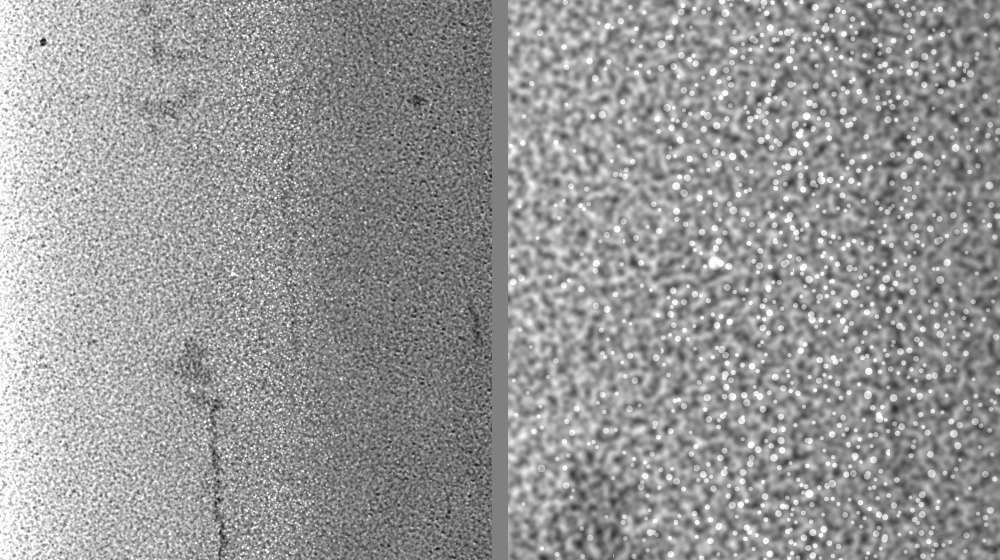
Left, the full canvas; right, a detail of the centre.
Give the GLSL for this texture, as a Shadertoy shader.

```glsl
#define SHADE 0.465
#define PLATEAU 0.685
#define GLOW 0.31
#define GRAIN_FREQ 150.0
#define GRAIN_LIT 0.36
#define GRAIN_SHADE 0.27
#define SPARKLE 0.34
#define SPECK 0.25
#define PIT 0.19
#define STAIN 0.15
#define CRACK 0.23

vec2 hash2(vec2 c) {
    vec3 h = fract(c.xyx * vec3(0.1031, 0.1030, 0.0973));
    h += dot(h, h.yzx + 33.33);
    return fract((h.xx + h.yz) * h.zy);
}

vec2 gradientAt(vec2 c) {
    float angle = 6.2832 * hash2(c).x;
    return vec2(cos(angle), sin(angle));
}

float gradientNoise(vec2 p) {
    vec2 i = floor(p), f = fract(p);
    vec2 u = f * f * f * (f * (f * 6.0 - 15.0) + 10.0);
    vec2 e = vec2(1.0, 0.0);
    float low = mix(dot(gradientAt(i), f), dot(gradientAt(i + e), f - e), u.x);
    float high = mix(dot(gradientAt(i + e.yx), f - e.yx), dot(gradientAt(i + 1.0), f - 1.0), u.x);
    return mix(low, high, u.y);
}

mat2 rotation(float a) {
    return mat2(cos(a), sin(a), -sin(a), cos(a));
}

// One jittered dot per cell, kept for a share of the cells
float dots(vec2 p, float freq, float share, float minRadius, float maxRadius) {
    vec2 q = p * freq, cell = floor(q);
    vec2 size = hash2(cell + 71.0);
    vec2 center = 0.32 + 0.36 * hash2(cell);
    float radius = mix(minRadius, maxRadius, size.y * size.y);
    float edge = 0.7 * freq / iResolution.y;
    float d = length(fract(q) - center) - radius;
    return step(size.x, share) * (1.0 - smoothstep(-edge, edge, d));
}

// Ragged spot with a soft rim
float spot(vec2 p, vec2 center, float radius, float ragged) {
    float d = length(p - center) + ragged * gradientNoise(p * 75.0);
    return 1.0 - smoothstep(radius * 0.6, radius * 1.3, d);
}

// Wandering near-vertical line from bottom to top
float crack(vec2 uv, float x, float slope, float bottom, float top, float width) {
    float wander = 0.022 * gradientNoise(vec2(uv.y * 16.0, x * 40.0))
                 + 0.016 * gradientNoise(vec2(uv.y * 52.0, x * 90.0));
    float d = abs(uv.x - x - slope * uv.y - wander);
    float thickness = width * (1.0 + 1.2 * gradientNoise(uv * 45.0));
    float span = smoothstep(bottom - 0.02, bottom + 0.02, uv.y)
               * (1.0 - smoothstep(top - 0.03, top + 0.02, uv.y));
    return span * (1.0 - smoothstep(thickness * 0.3, thickness * 1.6, d));
}

void mainImage(out vec4 fragColor, in vec2 fragCoord) {
    vec2 uv = fragCoord / iResolution.xy;
    vec2 p = fragCoord / iResolution.y;
    vec2 turned = rotation(0.5) * p + 3.0;
    vec2 turnedMore = rotation(1.1) * p + 7.0;

    // Light falling off from the left edge
    float lit = 1.0 - smoothstep(0.15, 0.8, uv.x);
    float tone = mix(SHADE, PLATEAU, lit);
    tone += GLOW * (1.08 - 0.16 * uv.y) * exp(-9.0 * uv.x);
    tone += 0.035 * gradientNoise(p * 9.0) - 0.03 * smoothstep(0.85, 1.0, uv.x);

    // Fine grain
    float grain = gradientNoise(turned * GRAIN_FREQ)
                + 0.8 * gradientNoise(turnedMore * GRAIN_FREQ * 1.4);
    tone += mix(GRAIN_SHADE, GRAIN_LIT, smoothstep(0.0, 0.45, lit)) * grain;

    // Smudged stains
    float stainX = mix(0.41, 0.33, smoothstep(0.4, 0.75, uv.y));
    float stainBand = exp(-pow((uv.x - stainX) / 0.1, 2.0));
    float stainArea = smoothstep(0.68, 0.9, uv.y)
                    + exp(-pow((uv.y - 0.35) / 0.09, 2.0)) + 0.25;
    float stain = gradientNoise(p * 13.0) + 0.9 * gradientNoise(p * 34.0);
    tone -= STAIN * stainBand * min(stainArea, 1.0) * smoothstep(0.05, 0.5, stain);

    // Round dark specks on the lit side
    float speckSide = 1.0 - smoothstep(0.05, 0.42, uv.x);
    float specks = max(dots(turned, 78.0, 0.4, 0.13, 0.32), dots(turnedMore, 120.0, 0.3, 0.15, 0.32));
    tone -= SPECK * speckSide * specks;

    // Flattened pits with a bright lower lip on the shaded side
    float pitSide = smoothstep(0.55, 0.85, uv.x);
    vec2 flat1 = rotation(0.25) * p * vec2(0.65, 1.0);
    float pits = dots(flat1, 105.0, 0.32, 0.14, 0.32);
    float lips = dots(flat1 + vec2(0.0, 0.004), 105.0, 0.32, 0.14, 0.32);
    tone += pitSide * (0.1 * lips * (1.0 - pits) - PIT * pits);

    // Bright crystals gathered in a vertical band
    float band = exp(-pow((uv.x - 0.55) / 0.13, 2.0));
    float share = 0.05 + 0.3 * band;
    float sparkles = max(dots(turnedMore, 140.0, share, 0.16, 0.34), dots(turned, 175.0, share, 0.2, 0.36));
    tone += SPARKLE * smoothstep(0.1, 0.3, uv.x) * mix(0.7, 1.0, band) * sparkles;

    // Cracks and scratches
    tone -= CRACK * crack(uv, 0.455, -0.08, -0.1, 0.3, 0.005);
    tone -= 0.4 * CRACK * crack(uv, 0.59, 0.0, 0.36, 0.75, 0.005);
    tone -= 0.8 * CRACK * crack(uv, 1.075, -0.25, 0.39, 0.46, 0.004);
    tone -= 0.5 * CRACK * crack(uv, 0.91, 0.0, 0.07, 0.12, 0.004);

    // Single blemishes
    tone -= 0.6 * spot(p, vec2(0.078, 0.924), 0.006, 0.002);
    tone -= 0.22 * spot(p, vec2(0.746, 0.818), 0.011, 0.014);
    tone -= 0.2 * spot(p, vec2(0.166, 0.388), 0.007, 0.006);
    tone += 0.45 * spot(p, vec2(0.416, 0.51), 0.004, 0.0);

    fragColor = vec4(vec3(clamp(tone, 0.12, 1.0)), 1.0);
}
```
